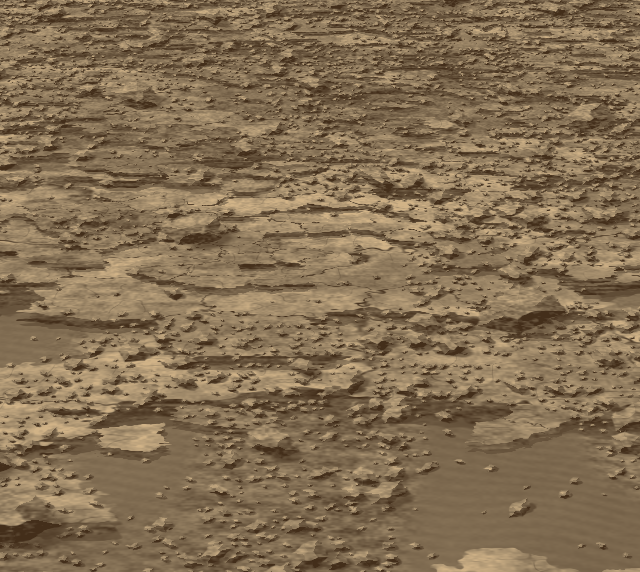
This texture is drawn by a WebGL 2 fragment shader. Its source:

```glsl
#version 300 es
precision highp float;
// A dry, stony plain seen in perspective: rippled sand, raised bedrock plates
// cut from Voronoi cells, and faceted stones scattered in rows that shrink
// with distance. All parts write one tone, coloured at the end by a ramp.
uniform vec2 u_resolution;
out vec4 fragColor;

const float HORIZON = 1.5;
const float TAU = 6.28319;

float hash21(vec2 p) {
  vec3 a = fract(p.xyx * vec3(.1031, .1030, .0973));
  a += dot(a, a.yzx + 33.33);
  return fract((a.x + a.y) * a.z);
}

vec2 hash22(vec2 p) {
  return vec2(hash21(p), hash21(p + vec2(41.7, 17.3)));
}

float noise(vec2 p) {
  vec2 i = floor(p), f = fract(p);
  f *= f * (3. - 2. * f);
  return mix(mix(hash21(i), hash21(i + vec2(1, 0)), f.x),
             mix(hash21(i + vec2(0, 1)), hash21(i + vec2(1, 1)), f.x), f.y);
}

// Noise offset centred on zero
vec2 wobble(vec2 p) {
  return vec2(noise(p), noise(p + vec2(9.3, 5.1))) - .5;
}

float fbm(vec2 p) {
  float sum = 0., gain = .53;
  for (int k = 0; k < 4; k++) {
    sum += gain * noise(p);
    p = p * 2.03 + vec2(13.1, 7.7);
    gain *= .5;
  }
  return sum;
}

// Screen position to the flat ground plane
vec2 ground(vec2 s) {
  return vec2(s.x, 2.8) / (HORIZON - s.y);
}

// Where loose rubble gathers
float patches(vec2 g) {
  return smoothstep(.44, .66, noise(g * vec2(4., 3.2) + 3.));
}

// Coverage of ragged angular plates; id varies from plate to plate
float plate(vec2 g, float freq, float cover, float soft, out float id) {
  vec2 p = g * freq * vec2(.62, 1.);
  p += .16 * wobble(p * 2.7) + .13 * wobble(p * 8.) + .08 * wobble(p * 19.);
  vec2 base = floor(p), nearest = base;
  float f1 = 9., f2 = 9.;
  for (int j = -1; j <= 1; j++)
    for (int i = -1; i <= 1; i++) {
      vec2 cell = base + vec2(i, j);
      float d = length(cell + hash22(cell + freq) - p);
      if (d < f1) { f2 = f1; f1 = d; nearest = cell; }
      else f2 = min(f2, d);
    }
  id = hash21(nearest + 71.);
  float away = nearest.y / freq;
  cover += .7 * (noise(nearest * .45 + freq) - .5);
  cover += .14 * smoothstep(2.2, 3.2, away) + .28 * smoothstep(.5, .2, abs(away - 3.1));
  return step(hash21(nearest + 23.), cover) * smoothstep(0., .04 + soft, f2 - f1);
}

// Faceted stones with contact shadows, painted from far to near
float stones(vec2 s, vec2 q, float rate, float amount, float grain, float tone) {
  float rowHere = floor(-rate * log(HORIZON - s.y));
  vec2 ragged = .2 * wobble(q * rate * 4.);
  for (int j = 1; j >= -1; j--) {
    float row = rowHere + float(j);
    float depth = exp(-(row + .5) / rate), size = depth / rate;
    float width = size * 1.5, shift = hash21(vec2(row, rate));
    float column = floor(s.x / width + shift);
    for (int i = -1; i <= 1; i++) {
      vec2 cell = vec2(column + float(i), row), rnd = hash22(cell + rate);
      vec2 centre = vec2((cell.x + .2 + .6 * rnd.x - shift) * width,
                         HORIZON - depth + .5 * (rnd.y - .5) * size);
      float dense = .06 + .94 * max(patches(ground(centre)), .42 * smoothstep(.55, .9, centre.y));
      vec2 pick = hash22(cell + rate * 3.1);
      if (pick.x > amount * dense) continue;
      float radius = .2 + .4 * pick.y * pick.y;
      vec2 d = (s - centre) / size / radius / vec2(1.5, .9) + ragged;
      d.y += (rnd.x - .5) * d.x;
      float edge = -9., lit = 0.;
      for (int k = 0; k < 6; k++) {
        vec2 r = hash22(cell * 1.3 + float(k) * 5.7);
        float angle = (float(k) + .6 * r.x) * TAU / 6.;
        vec2 n = vec2(cos(angle), sin(angle));
        float f = dot(d, n) / (.7 + .35 * r.y);
        if (f > edge) { edge = f; lit = dot(n, vec2(-.45, .89)); }
      }
      float pixel = 1. / (u_resolution.y * size * radius);
      float shadow = 1. - smoothstep(.75, 1.15, length((d - vec2(.35, -.4)) / vec2(1., .7)));
      float face = mix(.46 + .3 * rnd.y, .36 + .4 * lit, smoothstep(.3, .4, edge));
      tone = mix(tone, .02, .58 * shadow);
      tone = mix(tone, face + .5 * grain, 1. - smoothstep(1. - pixel, 1. + pixel, edge));
    }
  }
  return tone;
}

// Dark umber to pale tan
vec3 earth(float t) {
  t = clamp(t, -.08, 1.08);
  return mix(vec3(.30, .22, .14), vec3(.78, .67, .51), t) + t * (1. - t) * vec3(0., .06, .10);
}

void main() {
  vec2 s = gl_FragCoord.xy / u_resolution.y;
  s.x -= .5 * u_resolution.x / u_resolution.y;
  float depth = HORIZON - s.y;
  vec2 g = ground(s), q = vec2(s.x / depth, -2. * log(depth));
  float grain = .6 * noise(q * vec2(90., 115.)) + .6 * noise(q * vec2(190., 240.)) - .6;
  float streak = fbm(q * vec2(24., 62.)) - .5;
  float broad = fbm(g * vec2(2.2, 1.8) + 40.) - .5;
  float far = smoothstep(.45, .85, s.y);

  // Sand with ripples, and grit in the rubble patches
  float rubble = max(.8 * far, patches(g));
  float ripple = sin(g.y * 230. + g.x * 60. + 14. * noise(g * vec2(7., 5.)));
  float tone = .43 + .25 * broad + .06 * grain;
  tone += .022 * ripple * smoothstep(.85, 1.2, depth);
  tone += rubble * (.02 + .6 * streak + .3 * grain);

  // Bedrock: broad plates, then smaller broken layers
  for (int layer = 0; layer < 3; layer++) {
    float level = float(layer), freq = 3.4 * exp2(1.1 * level);
    float cover = .37 - (.2 - .12 * far) * level;
    float rise = .026 * depth * exp2(-.8 * level), id, unused;
    float soft = freq / (depth * depth * u_resolution.y);
    float top = plate(ground(s - vec2(0., rise)), freq, cover, soft, id);
    float body = plate(g, freq, cover, soft, unused);
    float shade = plate(ground(s + vec2(-.4, .5) * rise), freq, cover, soft, unused);
    float crack = 1. - smoothstep(0., .04, abs(noise(q * vec2(19., 36.) + id * 30.) - .5));
    float strata = noise(vec2(q.x * 16., q.y * 140.)) - .5;
    float surface = .87 - .18 * far - .06 * level + .25 * (id - .5) + .7 * broad;
    surface += .6 * streak + .32 * grain - .16 * crack;
    float dust = smoothstep(.56, .7, fbm(g * 5. + 20.));
    tone = mix(tone, .08, .5 * shade);
    tone = mix(tone, .17 + .4 * strata + .3 * grain, body);
    tone = mix(tone, mix(surface, .46 + .1 * grain, .6 * dust), top);
  }

  // Pebbles first, boulders last
  tone = stones(s, q, 95., .5, grain, tone);
  tone = stones(s, q, 50., .48, grain, tone);
  tone = stones(s, q, 27., .36, grain + .4 * streak, tone);
  tone = stones(s, q, 13., .22, grain + .8 * streak, tone);

  fragColor = vec4(earth(.5 + 1.08 * (tone - .49)), 1.);
}
```
